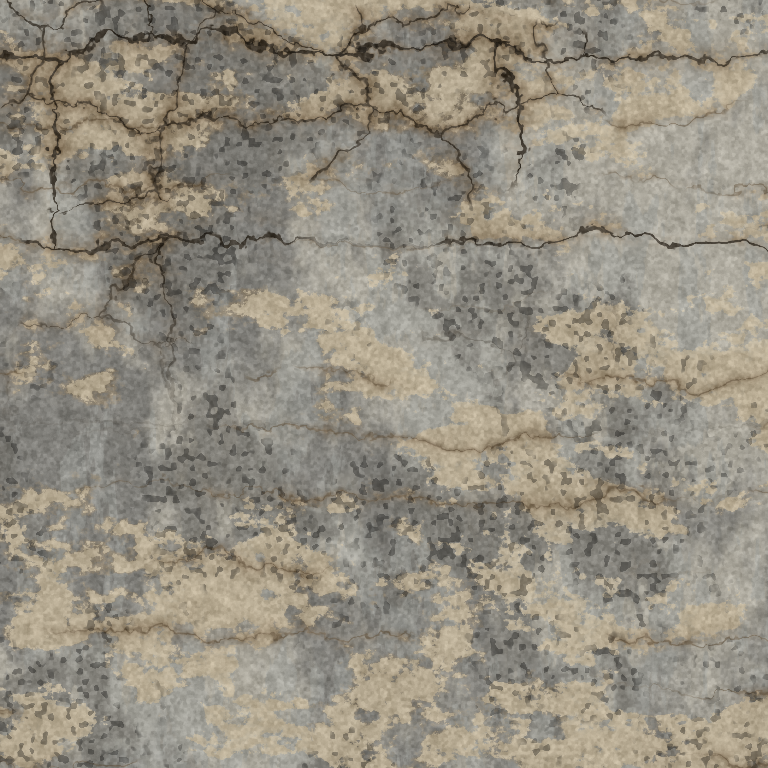
Write a WebGL 2 fragment shader that draws this texture.

```glsl
#version 300 es
precision highp float;

uniform vec2 u_resolution;
out vec4 fragColor;

float hash(vec2 c) {
  vec3 q = fract(c.xyx * 0.1031);
  q += dot(q, q.yzx + 33.33);
  return fract((q.x + q.y) * q.z);
}

vec2 cellPoint(vec2 c) {
  return 0.15 + 0.7 * vec2(hash(c), hash(c + 57.0));
}

// Cellular noise with softly blended cells
float softCells(vec2 p) {
  vec2 cell = floor(p), f = p - cell;
  float total = 0.0, weight = 0.0;
  for (int y = -1; y <= 1; y++)
    for (int x = -1; x <= 1; x++) {
      vec2 o = vec2(x, y);
      vec2 d = o + cellPoint(cell + o) - f;
      float w = exp(-7.0 * dot(d, d));
      total += w * hash(cell + o + 91.0);
      weight += w;
    }
  return total / weight;
}

float layered(vec2 p) {
  float sum = 0.0, amp = 0.44;
  for (int i = 0; i < 5; i++) {
    sum += amp * softCells(p);
    p = p * 2.13 + 17.3;
    amp *= 0.6;
  }
  return sum;
}

// Distance to the nearest border between cells, in cell units
float cellBorder(vec2 p) {
  vec2 cell = floor(p), f = p - cell, nearest = vec2(9.0);
  for (int y = -1; y <= 1; y++)
    for (int x = -1; x <= 1; x++) {
      vec2 o = vec2(x, y), d = o + cellPoint(cell + o) - f;
      if (dot(d, d) < dot(nearest, nearest)) nearest = d;
    }
  float border = 9.0;
  for (int y = -2; y <= 2; y++)
    for (int x = -2; x <= 2; x++) {
      vec2 o = vec2(x, y), d = o + cellPoint(cell + o) - f, gap = d - nearest;
      if (dot(gap, gap) > 1e-4)
        border = min(border, dot(0.5 * (nearest + d), normalize(gap)));
    }
  return border;
}

// Distances to the level and upright joints of staggered slabs
vec2 slabJoints(vec2 p, vec2 count) {
  float row = p.y * count.y + 0.26;
  float column = p.x * count.x + hash(vec2(floor(row), 4.0));
  vec2 f = fract(vec2(row, column));
  return min(f, 1.0 - f) / count.yx;
}

float line(float dist, float width) {
  float soft = 0.7 / u_resolution.y;
  return 1.0 - smoothstep(width - soft, width + soft, dist);
}

void main() {
  vec2 p = gl_FragCoord.xy / u_resolution.y;
  float tone = layered(p * vec2(6.0, 4.0) + 3.0);
  float stain = layered(p * vec2(7.0, 5.0) + 41.0);
  float chalk = layered(p * vec2(7.0, 13.0) + 73.0);
  float streak = layered(p * vec2(26.0, 7.0) + 11.0);
  float grit = layered(p * 75.0);
  float height = smoothstep(0.36, 0.75, p.y);

  // Weathered plaster
  vec3 color = mix(vec3(0.50, 0.495, 0.475), vec3(0.675, 0.66, 0.615),
                   smoothstep(0.33, 0.63, tone + 0.25 * (streak - 0.5)));
  color = mix(color, vec3(0.61, 0.615, 0.595), 0.55 * smoothstep(0.47, 0.55, streak + 0.4 * (stain - 0.5)));

  // Soot, ochre and pale flaking patches
  float flake = 0.25 * (grit - 0.5);
  color = mix(color, vec3(0.43, 0.42, 0.395), 0.65 * smoothstep(0.55, 0.68, stain + flake + 0.25 * (streak - 0.5)));
  color = mix(color, vec3(0.60, 0.52, 0.40), 0.5 * smoothstep(0.55, 0.66, chalk + flake));
  color = mix(color, vec3(0.75, 0.70, 0.60), 0.75 * smoothstep(0.58, 0.62, chalk + flake + 0.3 * (tone - 0.5)));

  // Jagged bending shared by every crack
  vec2 bend = vec2(layered(p * 9.0 + 23.0), layered(p * 9.0 + 67.0)) - 0.5;
  vec2 q = p + 0.075 * bend + 0.006 * sin(p.yx * vec2(19.0, 13.0) + 2.0);
  vec2 joints = slabJoints(q, vec2(1.7, 4.0));
  vec2 seams = slabJoints(q + 0.13, vec2(2.3, 12.0));
  float web = cellBorder(q * vec2(4.5, 7.0)) / 6.0;

  // Broken stretches and uneven widths
  float gapMask = softCells(p * 5.0 + 29.0);
  float rough = 0.5 + softCells(p * 38.0);
  float levelPart = height * smoothstep(0.2, 0.4, gapMask + 0.12);
  float uprightPart = height * smoothstep(0.35, 0.5, gapMask);
  float webPart = smoothstep(0.45, 0.6, gapMask + 0.55 * (p.y - 0.7)) * height;
  float seamPart = smoothstep(0.4, 0.65, softCells(p * vec2(4.0, 9.0) + 83.0));

  // Rust bleeding out around the cracks
  float halo = levelPart * exp(-joints.x * 75.0);
  halo = max(halo, uprightPart * exp(-joints.y * 75.0));
  halo = max(halo, webPart * exp(-web * 90.0));
  halo = max(halo, 0.75 * seamPart * exp(-seams.x * 130.0));
  color = mix(color, vec3(0.44, 0.365, 0.27), 0.8 * halo * smoothstep(0.32, 0.62, chalk + flake));

  // Dark cracks and fainter brown seams
  float crack = levelPart * line(joints.x, 0.0023 * rough);
  crack = max(crack, uprightPart * line(joints.y, 0.0019 * rough));
  crack = max(crack, 0.8 * webPart * line(web, 0.0014 * rough));
  color = mix(color, vec3(0.40, 0.34, 0.26), 0.5 * seamPart * line(seams.x, 0.0013 * rough));
  color = mix(color, vec3(0.19, 0.165, 0.13), 0.85 * crack);

  // Grain and small pits
  float grain = softCells(p * 230.0);
  color += 0.10 * (grain - 0.5) + 0.18 * (grit - 0.5);
  color *= 1.0 - 0.3 * smoothstep(0.72, 0.82, softCells(p * 130.0 + 7.0)) * smoothstep(0.45, 0.6, stain);
  fragColor = vec4(clamp(color, 0.0, 1.0), 1.0);
}
```
